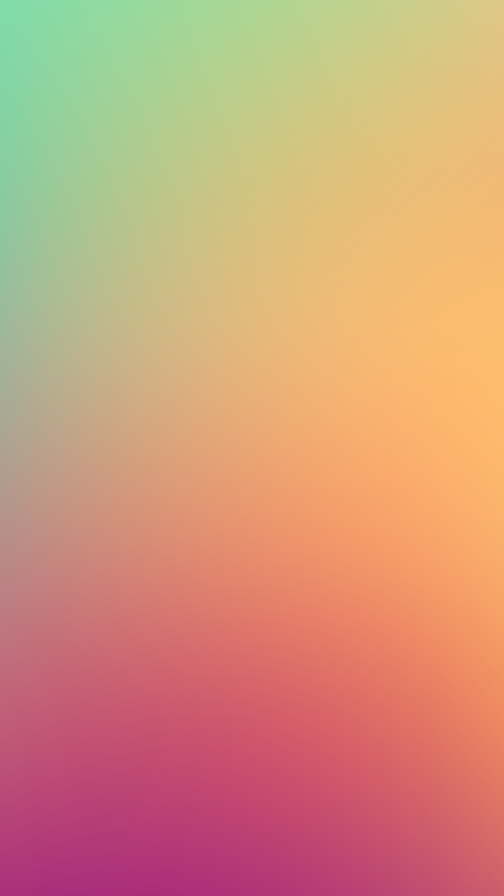
Give the GLSL for this background, as a WebGL 2 fragment shader.

```glsl
#version 300 es
precision highp float;
// Soft mesh gradient: mint upper left, amber right side, magenta along the bottom.

uniform vec2 u_resolution;
out vec4 outColor;

const int STOPS = 6;

// Colour stops of three vertical ramps, from top to bottom
const vec3 LEFT_RAMP[STOPS] = vec3[STOPS](
    vec3(0.50, 0.86, 0.67), vec3(0.53, 0.80, 0.63), vec3(0.63, 0.70, 0.60),
    vec3(0.71, 0.56, 0.54), vec3(0.75, 0.37, 0.47), vec3(0.67, 0.19, 0.48));
const vec3 MIDDLE_RAMP[STOPS] = vec3[STOPS](
    vec3(0.67, 0.84, 0.58), vec3(0.81, 0.77, 0.51), vec3(0.90, 0.71, 0.48),
    vec3(0.91, 0.57, 0.43), vec3(0.82, 0.36, 0.42), vec3(0.69, 0.20, 0.47));
const vec3 RIGHT_RAMP[STOPS] = vec3[STOPS](
    vec3(0.87, 0.78, 0.53), vec3(0.94, 0.73, 0.46), vec3(0.99, 0.74, 0.43),
    vec3(0.98, 0.69, 0.42), vec3(0.93, 0.54, 0.38), vec3(0.80, 0.37, 0.42));

// Catmull-Rom segment from b to c
vec3 smoothSegment(vec3 a, vec3 b, vec3 c, vec3 d, float t) {
    vec3 linear = c - a;
    vec3 quadratic = 2.0 * a - 5.0 * b + 4.0 * c - d;
    vec3 cubic = 3.0 * (b - c) + d - a;
    return b + 0.5 * t * (linear + t * (quadratic + t * cubic));
}

// Smooth colour ramp, with depth running from 0 at the top to 1 at the bottom
vec3 sampleRamp(vec3 ramp[STOPS], float depth) {
    float position = clamp(depth, 0.0, 1.0) * float(STOPS - 1);
    int i = min(int(position), STOPS - 2);
    vec3 b = ramp[i];
    vec3 c = ramp[i + 1];
    vec3 a = i > 0 ? ramp[max(i - 1, 0)] : 2.0 * b - c;
    vec3 d = i < STOPS - 2 ? ramp[min(i + 2, STOPS - 1)] : 2.0 * c - b;
    return smoothSegment(a, b, c, d, position - float(i));
}

// Parabola through three colours placed at x = 0, 0.5 and 1
vec3 blendAcross(vec3 left, vec3 middle, vec3 right, float x) {
    return left * (2.0 * x - 1.0) * (x - 1.0)
         + middle * 4.0 * x * (1.0 - x)
         + right * x * (2.0 * x - 1.0);
}

void main() {
    vec2 uv = gl_FragCoord.xy / u_resolution;
    float depth = 1.0 - uv.y;
    vec3 color = blendAcross(sampleRamp(LEFT_RAMP, depth),
                             sampleRamp(MIDDLE_RAMP, depth),
                             sampleRamp(RIGHT_RAMP, depth), uv.x);
    outColor = vec4(clamp(color, 0.0, 1.0), 1.0);
}
```
